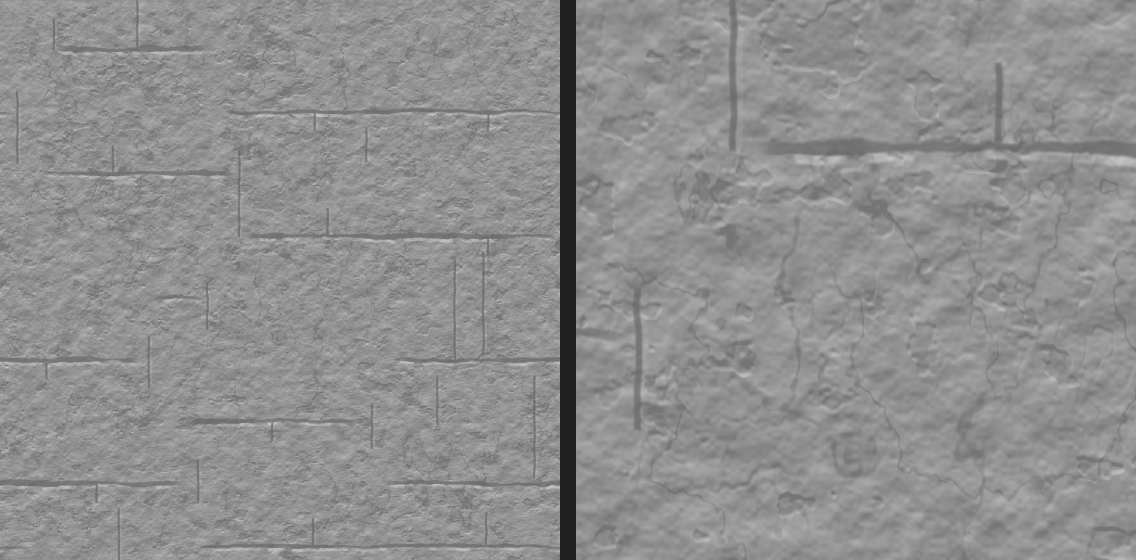
Left: the whole. Right: its middle third, enlarged.
A Shadertoy shader for this texture:

```glsl
const float COURSES = 9.0;
const float FIRST_BED = 0.0885;
const float COURSE_HEIGHT = 0.1108;
const vec3 SHADOW = vec3(0.42);
const vec3 STONE = vec3(0.578);
const vec3 LIGHT = vec3(0.76);

// Bed joints, one per course: start, end, upright above, stub below (-1: none)
const vec4 BEDS[9] = vec4[9](
    vec4(0.09, 0.38, 0.245, -1.0), vec4(0.39, 1.03, -1.0, 0.562),
    vec4(0.065, 0.425, 0.202, -1.0), vec4(0.43, 1.0, 0.585, 0.872),
    vec4(0.265, 0.37, -1.0, -1.0), vec4(0.70, 1.26, -1.0, 0.083),
    vec4(0.32, 0.645, -1.0, 0.486), vec4(0.68, 1.33, -1.0, 0.173),
    vec4(0.345, 1.06, 0.559, -1.0));

// Long uprights: x, top, bottom
const vec3 UPRIGHTS[15] = vec3[15](
    vec3(0.096, 0.033, 0.089), vec3(0.031, 0.163, 0.293), vec3(0.427, 0.27, 0.423),
    vec3(0.654, 0.228, 0.289), vec3(0.37, 0.505, 0.589), vec3(0.266, 0.60, 0.693),
    vec3(0.812, 0.462, 0.645), vec3(0.863, 0.449, 0.635), vec3(0.781, 0.673, 0.759),
    vec3(0.954, 0.671, 0.854), vec3(0.664, 0.72, 0.801), vec3(0.354, 0.82, 0.898),
    vec3(0.212, 0.908, 1.0), vec3(0.868, 0.915, 0.975), vec3(0.872, 0.204, 0.235));

float hash(vec2 p) {
    return fract(sin(dot(p, vec2(127.1, 311.7))) * 43758.5);
}

// Value noise that tiles over the canvas
float noise(vec2 p, vec2 freq) {
    vec2 q = p * freq, cell = floor(q), f = fract(q);
    f = f * f * (3.0 - 2.0 * f);
    vec2 a = mod(cell, freq), b = mod(cell + 1.0, freq);
    return mix(mix(hash(a), hash(vec2(b.x, a.y)), f.x),
               mix(hash(vec2(a.x, b.y)), hash(b), f.x), f.y);
}

float fbm(vec2 p, vec2 freq, int octaves) {
    float sum = 0.0, amp = 0.5;
    for (int i = 0; i < octaves; i++) {
        sum += amp * noise(p, freq);
        freq *= 2.0;
        amp *= 0.55;
    }
    return sum;
}

// Small chipped hollows, gathered in loose clusters
float pits(vec2 p) {
    float cluster = 0.16 * (noise(p, vec2(9.0, 11.0)) - 0.5);
    return smoothstep(0.63, 0.70, fbm(p, vec2(37.0, 49.0), 4) + cluster);
}

// Narrow creases between flakes
float creases(vec2 p) {
    float edge = abs(fbm(p, vec2(27.0, 25.0), 4) - 0.5);
    return (1.0 - smoothstep(0.0, 0.05, edge)) * noise(p, vec2(23.0, 29.0));
}

float stoneHeight(vec2 p) {
    return fbm(p, vec2(41.0, 47.0), 4) - 0.15 * pits(p) - 0.09 * creases(p);
}

// Thin wandering cracks that fade in and out
float cracks(vec2 p, vec2 freq) {
    float line = abs(fbm(p, freq, 6) - 0.52);
    return (1.0 - smoothstep(0.004, 0.014, line))
         * smoothstep(0.35, 0.6, noise(p, freq + 2.0));
}

// Ragged horizontal joints, thickened where the edge has broken away
float bedJoints(vec2 p) {
    float depth = 0.0;
    float wobble = 0.012 * (fbm(p, vec2(16.0, 9.0), 5) - 0.5);
    float width = 0.0004 + 0.009 * pow(fbm(p, vec2(15.0, 18.0), 5), 2.0);
    for (int i = 0; i < int(COURSES); i++) {
        float y = FIRST_BED + COURSE_HEIGHT * float(i);
        float x = mod(p.x - BEDS[i].x, 1.0), span = BEDS[i].y - BEDS[i].x;
        float ends = smoothstep(0.0, 0.03, x) * (1.0 - smoothstep(span - 0.03, span, x));
        float d = abs(p.y - y + wobble) - width;
        depth = max(depth, ends * (1.0 - smoothstep(-0.0012, 0.0016, d)));
    }
    return depth;
}

float upright(vec2 p, float x, float top, float bottom) {
    float d = max(abs(p.x - x) - 0.0018, max(top - p.y, p.y - bottom));
    return 1.0 - smoothstep(-0.001, 0.0013, d);
}

float uprightJoints(vec2 p) {
    p.x += 0.002 * (noise(p, vec2(30.0, 60.0)) - 0.5);
    float depth = 0.0;
    for (int i = 0; i < int(COURSES); i++) {
        float y = FIRST_BED + COURSE_HEIGHT * float(i);
        float rise = i == 0 ? 0.09 : 0.05;
        depth = max(depth, upright(p, BEDS[i].z, y - rise, y));
        depth = max(depth, upright(p, BEDS[i].w, y, y + 0.034));
    }
    for (int i = 0; i < 15; i++)
        depth = max(depth, upright(p, UPRIGHTS[i].x, UPRIGHTS[i].y, UPRIGHTS[i].z));
    return depth;
}

void mainImage(out vec4 fragColor, in vec2 fragCoord) {
    vec2 p = fragCoord / iResolution.xy;
    p.y = 1.0 - p.y;

    // Stone relief lit from above
    vec2 toLight = vec2(-0.0003, -0.0013);
    float relief = stoneHeight(p - toLight) - stoneHeight(p + toLight);
    float shade = 0.58 * relief + 0.11 * (fbm(p, vec2(67.0, 83.0), 3) - 0.46);
    shade -= 0.035 * pits(p) + 0.02 * creases(p);
    shade -= 0.06 * max(cracks(p, vec2(6.0, 5.0)), cracks(p, vec2(11.0, 9.0)));
    shade = max(shade, -0.12);

    // Joints, with worn bright lips on the stone below them
    float bed = bedJoints(p), side = uprightJoints(p);
    float lip = bedJoints(p - vec2(0.0, 0.006)) * (1.0 - bed);
    shade += 0.12 * lip * smoothstep(0.25, 0.65, noise(p, vec2(70.0, 110.0)));
    shade += 0.03 * uprightJoints(p - vec2(0.004, 0.0));
    vec3 color = clamp(STONE + shade, SHADOW, LIGHT);
    color = mix(color, SHADOW + 0.02 + 0.2 * shade, 0.85 * max(bed, side));
    fragColor = vec4(color, 1.0);
}
```
